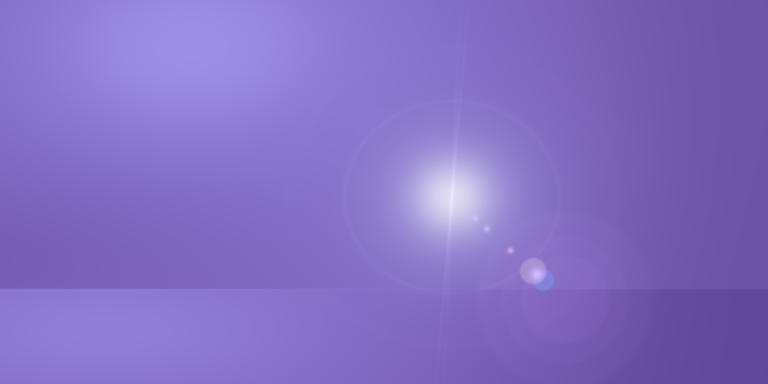
Write a WebGL 1 fragment shader that draws this background.

```glsl
precision highp float;
// Violet studio wall and floor lit by soft lamps, with a white sun and its lens flare.

uniform vec2 u_resolution;

const float HORIZON = 0.247;
const vec2 SUN = vec2(1.177, 0.487);
const vec2 FLARE_AXIS = vec2(0.294, -0.268);

// Soft elliptical falloff: 1 at the centre, 1/e at the given radii.
float glow(vec2 p, vec2 center, vec2 radii) {
  vec2 d = (p - center) / radii;
  return exp(-dot(d, d));
}

// Filled disc with a smooth rim.
float disc(vec2 p, vec2 center, float radius, float blur) {
  return 1.0 - smoothstep(radius - blur, radius + blur, length(p - center));
}

// Thin circle, optionally squashed vertically.
float ring(vec2 p, vec2 center, vec2 radii, float width) {
  float d = (length((p - center) / radii) - 1.0) * radii.x / width;
  return exp(-d * d);
}

// Narrow, slightly slanted ray through the sun.
float streak(vec2 p, float slope, float width) {
  vec2 d = p - SUN;
  float across = (d.x - slope * d.y) / width;
  return exp(-across * across) * smoothstep(0.62, 0.1, abs(d.y));
}

vec3 wallColor(vec2 p) {
  vec3 color = mix(vec3(0.485, 0.400, 0.735), vec3(0.415, 0.325, 0.645),
                   smoothstep(0.9, 2.0, p.x));
  color = mix(color, vec3(0.430, 0.340, 0.675), 0.65 * glow(p, vec2(0.0, 0.36), vec2(0.50, 0.20)));
  color = mix(color, vec3(0.550, 0.480, 0.840), 0.60 * glow(p, vec2(0.60, 0.90), vec2(0.85, 0.50)));
  return mix(color, vec3(0.640, 0.590, 0.940), 0.80 * glow(p, vec2(0.50, 0.88), vec2(0.38, 0.24)));
}

vec3 floorColor(vec2 p) {
  vec3 color = mix(vec3(0.510, 0.425, 0.770), vec3(0.375, 0.280, 0.605),
                   smoothstep(0.6, 2.0, p.x));
  return mix(color, vec3(0.585, 0.515, 0.860), 0.80 * glow(p, vec2(0.28, 0.14), vec2(0.48, 0.16)));
}

vec3 addSun(vec3 color, vec2 p) {
  color = mix(color, vec3(0.560, 0.495, 0.830), 0.55 * glow(p, SUN, vec2(0.40, 0.36)));
  color = mix(color, vec3(0.680, 0.650, 0.890), 0.65 * glow(p, SUN, vec2(0.18, 0.165)));
  return mix(color, vec3(0.900, 0.895, 0.960), 0.90 * glow(p, SUN, vec2(0.095, 0.090)));
}

vec3 addFlare(vec3 color, vec2 p, float pixel) {
  // Rays and faint halos around the sun.
  float rays = streak(p, 0.085, 0.004) + 0.7 * streak(p, 0.045, 0.005);
  color += vec3(0.030, 0.026, 0.028) * rays;
  color += vec3(0.022, 0.010, 0.018) * ring(p, SUN, vec2(0.280, 0.250), 0.006);
  color += vec3(0.010, 0.001, 0.004) * ring(p, SUN, vec2(0.430, 0.390), 0.015);

  // Nested pale discs at the far end of the flare.
  vec2 tail = SUN + FLARE_AXIS;
  for (int i = 0; i < 3; i++) {
    float radius = 0.115 + 0.05 * float(i) + 0.01 * float(i * (i - 1) / 2);
    float strength = 1.0 - 0.25 * float(i);
    color += vec3(0.020, 0.010, 0.016) * strength * disc(p, tail, radius, 0.004 + pixel);
  }
  color += vec3(0.008, 0.006, 0.008) * disc(p, tail, 0.235, 0.005 + pixel);

  // Small sparks along the axis, warming with distance.
  for (int i = 0; i < 3; i++) {
    float k = float(i);
    vec2 center = SUN + FLARE_AXIS * (0.21 + 0.045 * k + 0.055 * k * k);
    vec3 tint = mix(vec3(0.02, 0.09, 0.10), vec3(0.28, 0.18, 0.08), 0.5 * k);
    color += tint * glow(p, center, vec2(0.008));
  }

  // Blue ghost behind a brighter pink one.
  vec2 blueGhost = SUN + FLARE_AXIS * 0.81;
  vec2 pinkGhost = SUN + FLARE_AXIS * 0.72;
  float blueRim = smoothstep(0.0, 0.028, length(p - blueGhost));
  color = mix(color, vec3(0.48, 0.55, 0.91),
              (0.45 + 0.30 * blueRim) * disc(p, blueGhost, 0.027, 0.002 + pixel));
  color = mix(color, vec3(0.72, 0.62, 0.85), 0.65 * disc(p, pinkGhost, 0.034, 0.002 + pixel));
  return color + 0.16 * glow(p, mix(pinkGhost, blueGhost, 0.35), vec2(0.016));
}

void main() {
  // Canvas units: x runs 0 to 2, y runs 0 to 1.
  vec2 p = gl_FragCoord.xy / u_resolution * vec2(2.0, 1.0);
  float pixel = 1.0 / u_resolution.y;

  float wallMask = smoothstep(HORIZON - pixel, HORIZON + pixel, p.y);
  vec3 color = mix(floorColor(p), wallColor(p), wallMask);
  color += 0.02 * exp(-pow((p.y - HORIZON) / 0.003, 2.0)) * smoothstep(2.0, 0.4, p.x);

  color = addSun(color, p);
  color = addFlare(color, p, pixel);
  gl_FragColor = vec4(clamp(color, 0.0, 1.0), 1.0);
}
```
